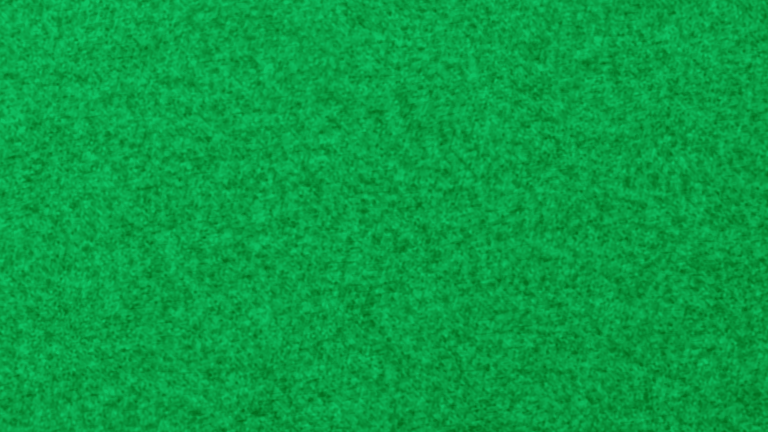
Write a Shadertoy shader that draws this texture.

```glsl
// Green felt: short matted fibres over soft, mostly horizontal clumps.
// Stretched value noise at several angles and scales gives one tone,
// which a three-colour ramp turns into pits, wool and lit fibre tips.

const vec3 PIT_GREEN  = vec3(0.010, 0.470, 0.150);
const vec3 WOOL_GREEN = vec3(0.040, 0.620, 0.270);
const vec3 TIP_GREEN  = vec3(0.060, 0.760, 0.390);

float hash(vec2 cell) {
    return fract(sin(dot(cell, vec2(127.1, 311.7))) * 43758.5453);
}

// Smooth value noise centred on zero, from -0.5 to 0.5
float noise(vec2 p) {
    vec2 cell = floor(p);
    vec2 f = fract(p);
    f = f * f * (3.0 - 2.0 * f);
    float low  = mix(hash(cell), hash(cell + vec2(1.0, 0.0)), f.x);
    float high = mix(hash(cell + vec2(0.0, 1.0)), hash(cell + vec2(1.0, 1.0)), f.x);
    return mix(low, high, f.y) - 0.5;
}

vec2 rotate(vec2 p, float angle) {
    float c = cos(angle), s = sin(angle);
    return vec2(c * p.x + s * p.y, c * p.y - s * p.x);
}

// Noise with its own density along and across a direction
float strands(vec2 p, float angle, vec2 density, float seed) {
    return noise(rotate(p, angle) * density + seed * vec2(17.3, 41.9));
}

// Gently bends the lie of the wool
vec2 bend(vec2 p, float amount) {
    return p + amount * vec2(noise(p * 5.0 + 3.7), noise(p * 5.0 + 21.4));
}

// Several layers of short crossing fibres
float fibreMat(vec2 p, vec2 density) {
    float sum = 0.0;
    for (int i = 0; i < 3; i++) {
        float layer = float(i);
        sum += strands(p, 0.25 + layer * 1.05, density, layer + 1.0);
    }
    return sum;
}

// Uneven thickness, from small tufts to wide patches
float clumps(vec2 p) {
    float tufts   = strands(p, 0.15, vec2(56.0, 92.0), 5.0);
    float patches = strands(p, -0.12, vec2(22.0, 48.0), 6.0);
    float drifts  = strands(p, 0.20, vec2(8.0, 19.0), 7.0);
    return 0.55 * tufts + 0.32 * patches + 0.20 * drifts;
}

// Small dark gaps between the fibres
float pits(vec2 p) {
    return smoothstep(0.16, 0.36, strands(p, 0.1, vec2(80.0, 125.0), 9.0));
}

vec3 feltColour(float tone) {
    vec3 shade = mix(WOOL_GREEN, PIT_GREEN, clamp(-tone, 0.0, 1.2));
    return mix(shade, TIP_GREEN, clamp(tone, 0.0, 1.0));
}

void mainImage(out vec4 fragColor, in vec2 fragCoord) {
    vec2 uv = fragCoord / iResolution.xy;
    vec2 p = fragCoord / iResolution.y;
    vec2 wool = bend(p, 0.02);

    // Light falls off from the upper left to the lower right
    float light = 0.28 * (uv.y - uv.x);

    float tone = light + 0.04;
    tone += clumps(wool);
    tone += 0.85 * fibreMat(wool, vec2(88.0, 180.0));
    tone -= 0.30 * pits(wool);

    fragColor = vec4(feltColour(tone), 1.0);
}
```
